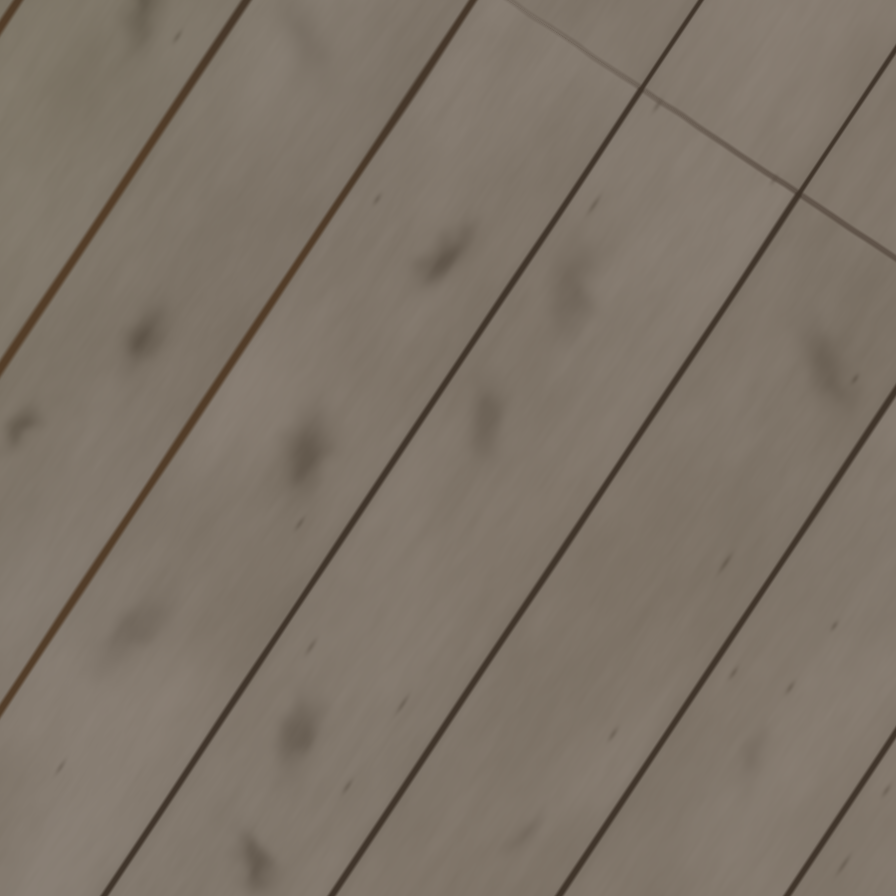
Write a Shadertoy shader that draws this texture.

```glsl
// Worn grey-brown floor planks laid diagonally, with dark seams and one butt joint.
#define ACROSS vec2(0.8322, -0.5545)
#define ALONG vec2(0.5545, 0.8322)
#define PLANK_WIDTH 0.2113
#define SEAM_OFFSET 0.5718
#define JOINT_POS 1.147
#define STAIN_SPACING 0.27
#define STAIN_STRENGTH 0.105
#define PALE_WOOD vec3(0.528, 0.488, 0.445)
#define DULL_WOOD vec3(0.480, 0.440, 0.392)
#define DARK_SEAM vec3(0.235, 0.190, 0.150)
#define BROWN_SEAM vec3(0.315, 0.225, 0.140)
#define JOINT_COLOR vec3(0.340, 0.290, 0.250)

float hash(vec2 p) {
    vec3 q = fract(p.xyx * vec3(0.1031, 0.1030, 0.0973));
    q += dot(q, q.yzx + 33.33);
    return fract((q.x + q.y) * q.z);
}

float noise(vec2 p) {
    vec2 i = floor(p), f = fract(p);
    f = f * f * (3.0 - 2.0 * f);
    return mix(mix(hash(i), hash(i + vec2(1, 0)), f.x),
               mix(hash(i + vec2(0, 1)), hash(i + vec2(1, 1)), f.x), f.y);
}

float fbm(vec2 p) {
    float sum = 0.0, amp = 0.5;
    for (int i = 0; i < 5; i++) {
        sum += amp * noise(p);
        p = mat2(1.6, 1.2, -1.2, 1.6) * p + 7.3;
        amp *= 0.5;
    }
    return sum;
}

// Soft-edged line of the given half width at distance d
float softLine(float d, float halfWidth, float pixel) {
    return 1.0 - smoothstep(halfWidth * 0.35, halfWidth * 1.3 + pixel, abs(d));
}

// Smudges scattered along each plank; w is measured from the plank's lower seam
float stains(vec2 w, float plank) {
    float cell = floor(w.y / STAIN_SPACING), total = 0.0;
    for (float i = -1.0; i <= 1.0; i++) {
        vec2 id = vec2(plank + 11.0, cell + i + 23.0);
        vec2 center = vec2(mix(0.25, 0.75, hash(id)) * PLANK_WIDTH,
                           (cell + i + mix(0.2, 0.8, hash(id + 5.7))) * STAIN_SPACING);
        float turn = mix(-0.3, 1.0, hash(id + 9.1));
        vec2 q = mat2(cos(turn), -sin(turn), sin(turn), cos(turn)) * (w - center);
        q += 0.014 * (vec2(noise(w * 45.0), noise(w * 45.0 + 31.0)) - 0.5);
        q /= mix(vec2(0.010, 0.024), vec2(0.024, 0.055), hash(id + 2.3));
        total += exp(-dot(q, q)) * smoothstep(0.25, 0.9, hash(id + 14.2));
    }
    return total;
}

// Small dark flecks and short scratches running with the grain
float flecks(vec2 w) {
    vec2 g = w / vec2(0.07, 0.12), id = floor(g);
    vec2 center = 0.3 + 0.4 * vec2(hash(id + 3.1), hash(id + 8.6));
    vec2 q = (fract(g) - center) * vec2(0.07, 0.12);
    q /= vec2(0.0028, mix(0.004, 0.013, hash(id + 6.4)));
    return exp(-dot(q, q)) * step(0.84, hash(id + 17.0));
}

void mainImage(out vec4 fragColor, in vec2 fragCoord) {
    vec2 uv = fragCoord / iResolution.y;
    float pixel = 1.0 / iResolution.y;

    // Plank coordinates: x across the boards, y along them
    vec2 w = vec2(dot(uv, ACROSS) + SEAM_OFFSET - 0.0346, dot(uv, ALONG));
    float slot = w.x / PLANK_WIDTH;
    float plank = floor(slot), seam = round(slot);
    float beyond = smoothstep(-0.002, 0.002, w.y - JOINT_POS);
    vec2 local = vec2(w.x - plank * PLANK_WIDTH, w.y);

    // Mottled wood with faint streaks along the grain
    vec2 shift = vec2(plank * 3.7, plank * 1.9 + beyond * 5.0);
    float mottle = fbm(w * vec2(8.0, 5.0) + shift);
    float streak = fbm(w * vec2(75.0, 11.0) + shift);
    float fine = noise(w * vec2(230.0, 50.0));
    float tone = 0.62 + 1.5 * (mottle - 0.5) + 0.55 * (streak - 0.5) + 0.15 * (fine - 0.5);
    tone += 0.2 * (hash(vec2(plank + 4.0, beyond)) - 0.5);
    vec3 color = mix(DULL_WOOD, PALE_WOOD, clamp(tone, -0.2, 1.25));

    // Slight warm and green drift over the floor
    color += vec3(0.008, 0.0, -0.004) * (fbm(w * 3.0 + 40.0) - 0.5);
    color -= vec3(0.012, 0.005, 0.018) * (1.0 - smoothstep(0.0, 0.4, w.x));

    // Wear
    color -= STAIN_STRENGTH * stains(local, plank) * (0.6 + 0.8 * streak);
    color -= 0.07 * flecks(w);

    // Butt joint, fading toward the left
    float wobble = 0.002 * (noise(vec2(w.x * 35.0, 2.0)) - 0.5);
    float joint = softLine(w.y - JOINT_POS + wobble, 0.0032, pixel);
    color = mix(color, JOINT_COLOR, joint * mix(0.25, 0.8, smoothstep(0.45, 0.95, w.x)));

    // Long seams: wider and browner toward the upper left
    float brown = 1.0 - smoothstep(1.0, 3.0, seam);
    float halfWidth = mix(0.0034, 0.0052, brown) * mix(1.0, 0.72, beyond);
    halfWidth *= 0.88 + 0.24 * noise(vec2(w.y * 9.0, seam * 5.0));
    float d = w.x - seam * PLANK_WIDTH + 0.0012 * (noise(vec2(w.y * 6.0, seam * 9.0)) - 0.5);
    float rust = smoothstep(0.0, 0.6, brown) * (1.0 - 0.7 * smoothstep(0.75, 1.0, w.y));
    vec3 seamColor = mix(DARK_SEAM, BROWN_SEAM, rust);
    color = mix(color, color * 0.93, exp(-abs(d) / 0.006));
    color = mix(color, seamColor, 0.93 * softLine(d, halfWidth, pixel));

    fragColor = vec4(color, 1.0);
}
```
